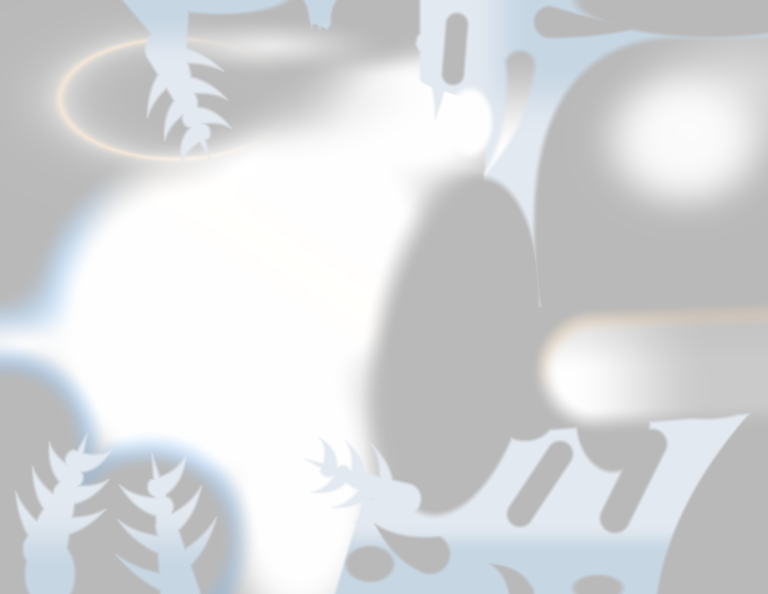
A Shadertoy shader for this background:

```glsl
#define CANVAS vec2(7.68, 5.94)
#define GRAY vec3(0.727)
#define WHITE vec3(0.995)
#define PALE vec3(0.89, 0.912, 0.942)
#define BLUE vec3(0.775, 0.84, 0.89)
#define HALO vec3(-0.28, 0.0, 0.28)
#define WARM vec3(0.07, 0.025, -0.03)
#define EDGE 0.025
#define THORNS 6

// Coverage of a shape from its signed distance
float fill(float d, float soft) { return smoothstep(soft, -soft, d); }

void lay(inout vec3 col, vec3 ink, float d, float soft) {
  col = mix(col, ink, fill(d, soft));
}

float oval(vec2 p, float x, float y, float rx, float ry) {
  return (length((p - vec2(x, y)) / vec2(rx, ry)) - 1.0) * min(rx, ry);
}

// Bent spike from a to b; taper 0 keeps it a round bar
float spike(vec2 p, vec2 a, vec2 b, float bend, float w, float taper) {
  vec2 q = p - a, u = b - a;
  float len = length(u);
  u /= len;
  float x = dot(q, u), t = clamp(x / len, 0.0, 1.0);
  float y = u.x * q.y - u.y * q.x - 4.0 * bend * t * (1.0 - t);
  return length(vec2(x - t * len, y)) - w * (1.0 - taper * t);
}

float thorn(vec2 p, float ax, float ay, float bx, float by, float bend, float w) {
  return spike(p, vec2(ax, ay), vec2(bx, by), bend, w, 1.0);
}

float bar(vec2 p, float ax, float ay, float bx, float by, float w) {
  return spike(p, vec2(ax, ay), vec2(bx, by), 0.0, w, 0.0);
}

// Spike with alternating side spikes
float branch(vec2 p, float ax, float ay, float bx, float by, float w) {
  vec2 a = vec2(ax, ay), b = vec2(bx, by), u = b - a, n = vec2(-u.y, u.x);
  float d = spike(p, a, b, 0.0, w, 1.0);
  for (int i = 0; i < THORNS; i++) {
    float f = (float(i) + 0.4) / float(THORNS), side = i % 2 == 0 ? 1.0 : -1.0;
    vec2 root = mix(a, b, f * 0.85);
    vec2 tip = root + (0.28 * u + 0.36 * side * n) * (1.1 - 0.5 * f);
    d = min(d, spike(p, root, tip, 0.05 * side, w * 0.55, 1.0));
  }
  return d;
}

float blend(float a, float b) {
  float h = max(0.4 - abs(a - b), 0.0);
  return min(a, b) - h * h * 0.625;
}

// Broad white light and the cool-edged discs below it
void paintLight(inout vec3 col, vec2 p) {
  float d = blend(oval(p, 1.95, 2.65, 1.45, 1.6), oval(p, 3.1, 3.45, 1.25, 1.35));
  d = blend(d, oval(p, 3.0, 1.2, 0.75, 1.6));
  d = blend(d, oval(p, 0.3, 2.5, 0.8, 0.22));
  d = blend(d, oval(p, 4.1, 4.75, 0.95, 0.65));
  float m = fill(d, 0.27);
  col = mix(col, WHITE, m);
  col += HALO * m * (1.0 - m) * smoothstep(1.3, 0.6, p.x) * smoothstep(2.3, 2.9, p.y);
  col += WARM * 0.3 * m * fill(bar(p, 3.9, 2.7, 1.6, 4.2, 0.1), 0.4);
  d = min(oval(p, 0.05, 1.5, 0.83, 0.83), oval(p, 1.5, 0.55, 0.9, 0.9));
  m = fill(min(d, oval(p, 0.3, 0.2, 0.9, 1.0)), 0.2);
  col = mix(col, GRAY, m) + HALO * m * (1.0 - m) * smoothstep(2.7, 2.2, p.x);
}

// Hazy rounded form with a lit rim
void paintHaze(inout vec3 col, vec2 p) {
  lay(col, mix(col, GRAY, 0.75), oval(p, 2.3, 5.03, 1.0, 0.38), 0.4);
  lay(col, GRAY, oval(p, 3.7, 5.75, 0.65, 0.4), 0.18);
  float d = oval(p, 1.75, 4.95, 1.15, 0.6), fade = smoothstep(3.0, 1.2, p.x);
  col += fade * (0.15 * exp(-abs(d) * 9.0) + WARM * exp(-1600.0 * d * d));
  lay(col, mix(col, WHITE, 0.75), oval(p, 2.7, 5.48, 0.5, 0.12), 0.18);
}

// Glows on the right-hand body
void paintGlows(inout vec3 col, vec2 p) {
  vec2 g = (p - vec2(6.85, 4.55)) / vec2(0.68, 0.58);
  col = mix(col, WHITE, 0.95 * exp(-0.65 * dot(g, g) * dot(g, g)));
  lay(col, mix(col, WHITE, 0.45), oval(p, 7.45, 5.1, 0.6, 0.4), 0.5);
  float m = fill(bar(p, 5.95, 2.23, 8.5, 2.33, 0.5), 0.14);
  float fade = mix(0.25, 1.0, smoothstep(7.1, 5.7, p.x));
  col = mix(col, WHITE, m * fade * mix(1.0, 0.65, smoothstep(2.2, 2.7, p.y)));
  col += WARM * 3.0 * m * (1.0 - m) * smoothstep(1.9, 2.5, p.y);
}

void mainImage(out vec4 fragColor, in vec2 fragCoord) {
  vec2 p = fragCoord / iResolution.xy * CANVAS;
  vec3 col = GRAY;
  paintLight(col, p);
  paintHaze(col, p);
  paintGlows(col, p);

  // Large leaning egg, soft on its left
  float egg = oval(p - vec2(0.13 * (p.y - 2.5), 0.0), 4.57, 2.48, 0.8, 1.69);
  lay(col, GRAY, egg, mix(0.16, EDGE, smoothstep(4.2, 4.9, p.x)));

  // Upper funnel between the egg and the right-hand body
  vec2 b = abs(vec2(min(p.x - 6.9, 0.0), p.y - 3.6)) / vec2(1.56, 1.97);
  float body = pow(pow(b.x, 2.5) + pow(b.y, 2.5), 0.4) - 1.0;
  float left = mix(4.85, 4.2, smoothstep(4.85, 5.15, p.y));
  float d = max(max(-egg, -body), max(left - p.x, 2.88 - p.y));
  d = min(d, thorn(p, 4.32, 5.5, 4.35, 4.75, 0.05, 0.16));
  float sky = smoothstep(4.7, 5.3, p.x) * smoothstep(4.6, 5.3, p.y);
  lay(col, mix(PALE, BLUE, sky), d, EDGE);
  lay(col, WHITE, oval(p, 4.7, 4.72, 0.22, 0.33), 0.04);
  vec3 ink = mix(WHITE, GRAY, smoothstep(4.4, 5.5, p.y));
  lay(col, ink, thorn(p, 5.2, 5.28, 4.85, 4.2, 0.09, 0.15), 0.04);
  d = min(bar(p, 4.57, 5.7, 4.53, 5.2, 0.11), oval(p, 7.1, 5.95, 1.35, 0.38));
  lay(col, GRAY, min(d, thorn(p, 5.5, 5.72, 6.5, 5.68, -0.03, 0.16)), EDGE);

  // Lower basin with scalloped top and gray bars
  d = max(p.y - 1.2 - 0.08 * p.x, p.x - 6.57 - p.y * (0.15 + 0.2 * p.y));
  float notch = min(oval(p, 5.25, 1.78, 0.3, 0.25), oval(p, 6.13, 1.75, 0.37, 0.53));
  d = max(d, -min(notch, oval(p, 7.05, 1.92, 0.5, 0.17)));
  d = max(max(d, -egg), 3.35 + 0.3 * p.y - p.x);
  d = max(d, p.y - 0.95 - 1.2 * max(p.x - 4.3, 0.0));
  lay(col, mix(BLUE, PALE, smoothstep(0.4, 0.7, p.y)), d, EDGE);
  d = min(bar(p, 5.2, 0.8, 5.6, 1.4, 0.13), bar(p, 6.15, 0.76, 6.52, 1.5, 0.15));
  d = min(d, thorn(p, 4.3, 0.4, 3.75, 0.7, 0.06, 0.2));
  d = min(d, min(oval(p, 3.7, 0.3, 0.24, 0.18), oval(p, 5.98, 0.06, 0.25, 0.13)));
  lay(col, GRAY, min(d, thorn(p, 5.2, 0.0, 4.9, 0.3, -0.06, 0.14)), EDGE);

  // Thorny branches
  d = min(branch(p, 1.65, 5.45, 2.1, 4.35, 0.2), thorn(p, 1.55, 6.1, 1.85, 5.2, 0.0, 0.38));
  d = min(d, min(oval(p, 2.2, 6.0, 0.7, 0.2), oval(p, 0.5, 0.2, 0.25, 0.35)));
  d = min(d, branch(p, 0.45, 0.45, 0.87, 1.6, 0.22));
  d = min(d, branch(p, 1.8, 0.0, 1.52, 1.4, 0.2));
  d = min(d, branch(p, 4.05, 0.95, 3.05, 1.35, 0.16));
  d = min(d, branch(p, 3.2, 6.0, 3.2, 5.65, 0.2));
  float low = smoothstep(0.9, 0.2, p.y) * smoothstep(3.0, 2.0, p.x);
  lay(col, mix(PALE, BLUE, max(low, smoothstep(5.3, 5.8, p.y))), d, EDGE);
  fragColor = vec4(clamp(col, 0.0, 1.0), 1.0);
}
```
